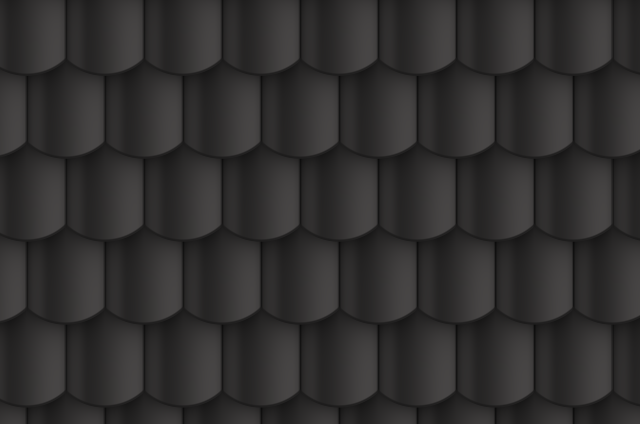
Give the GLSL for this pattern, as a Shadertoy shader.

```glsl
// Dark roof of overlapping round-ended tiles in staggered rows.

#define COLUMNS 8.195            // tiles across the canvas
#define PITCH 1.062              // row spacing, in tile widths
#define ORIGIN vec2(0.843, 0.971) // left edge and lowest point of row 0
#define RADIUS 0.747             // radius of the rounded lower end
#define LIP 0.028                // thickness of the dark lower rim
#define SHADOW_REACH 0.17        // softness of the shadow from the row above
#define SHADOW_DEPTH 0.42
#define SEAM 0.016               // half width of the line between neighbours
#define TINT vec3(1.02, 0.99, 0.985)

// Position across a tile, 0 at its left seam and 1 at its right seam.
float acrossTile(float x, float row) {
    return fract(x - ORIGIN.x + 0.5 * mod(row, 2.0));
}

// Signed distance to the rounded lower end, positive on the tile.
float lowerEnd(vec2 p, float row) {
    vec2 fromCentre = vec2(acrossTile(p.x, row) - 0.5,
                           p.y - row * PITCH - ORIGIN.y + RADIUS);
    return RADIUS - length(fromCentre);
}

// Brightness over the curved face: flat strip, groove, then a broad sheen.
float faceProfile(float u) {
    float tone = mix(0.165, 0.19, smoothstep(0.0, 0.10, u));
    tone = mix(tone, 0.145, smoothstep(0.14, 0.29, u));
    tone = mix(tone, 0.275, smoothstep(0.27, 0.88, u));
    return mix(tone, 0.245, smoothstep(0.90, 1.0, u));
}

float shadeTile(vec2 p, float row, float pixel) {
    float u = acrossTile(p.x, row);
    float tone = faceProfile(u);

    // Seams: a narrow line with a soft falloff on the left strip
    float seam = min(u, 1.0 - u);
    tone *= 1.0 - 0.42 * (1.0 - smoothstep(0.0, SEAM + pixel, seam));
    tone *= 1.0 - 0.22 * exp(-u / 0.04);

    // Shadow cast by the row above
    float below = max(-lowerEnd(p, row - 1.0), 0.0);
    tone *= 1.0 - SHADOW_DEPTH * exp(-below / SHADOW_REACH);

    // Dark rim along the lower end
    float rim = 1.0 - smoothstep(LIP - pixel, LIP + pixel, lowerEnd(p, row));
    return mix(tone, 0.105, 0.85 * rim);
}

void mainImage(out vec4 fragColor, in vec2 fragCoord) {
    // Tile widths, measured downwards from the upper left corner
    float pixel = COLUMNS / iResolution.x;
    vec2 p = vec2(fragCoord.x, iResolution.y - fragCoord.y) * pixel;

    // The upper row covers the next one wherever its tile reaches
    float row = ceil((p.y - ORIGIN.y) / PITCH);
    float cover = smoothstep(-0.6 * pixel, 0.6 * pixel, lowerEnd(p, row));
    float tone = mix(shadeTile(p, row + 1.0, pixel),
                     shadeTile(p, row, pixel), cover);

    fragColor = vec4(tone * TINT, 1.0);
}
```
